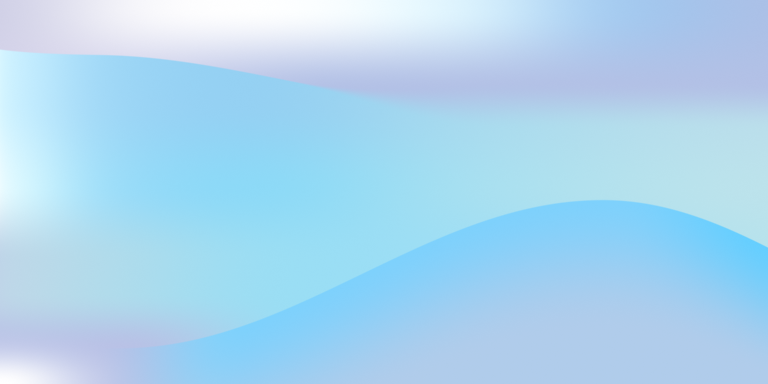
This background is drawn by a WebGL 2 fragment shader. Its source:

```glsl
#version 300 es
precision highp float;

uniform vec2 u_resolution;
out vec4 fragColor;

#define STOP_SHARPNESS 1.8
#define CREST_X 0.785
#define CREST_Y 0.479
#define SWELL 0.193
#define EDGE_SOFTNESS 0.06
#define GRAIN 0.004

const vec3 LAVENDER = vec3(0.70, 0.755, 0.90);
const vec3 PALE_LILAC = vec3(0.84, 0.83, 0.92);
const vec3 SKY = vec3(0.49, 0.82, 0.99);
const vec3 DEEP_SKY = vec3(0.39, 0.81, 1.0);
const vec3 MIST = vec3(0.69, 0.80, 0.92);

// Smooth blend of six evenly spaced colour stops
vec3 ramp(float t, vec3 stops[6]) {
    vec3 sum = vec3(0.0);
    float total = 0.0;
    for (int i = 0; i < 6; i++) {
        float d = t * 5.0 - float(i);
        float w = exp(-STOP_SHARPNESS * d * d);
        sum += w * stops[i];
        total += w;
    }
    return sum / total;
}

float hash(vec2 p) {
    vec3 q = fract(vec3(p.xyx) * 0.1031);
    q += dot(q, q.yzx + 33.33);
    return fract((q.x + q.y) * q.z);
}

// Heights of the two wave edges
float upperEdge(float x) {
    return 0.855 + 0.016 * exp(-x / 0.06) - 0.13 * smoothstep(0.13, 0.62, x);
}

float lowerEdge(float x) {
    float d = x - CREST_X;
    float phase = min(abs(d) * (d < 0.0 ? 5.0 : 5.6), 3.14159);
    return CREST_Y - SWELL * (1.0 - cos(phase));
}

// White glow and blue haze over lavender
vec3 skyColor(vec2 p) {
    vec3 top = ramp(p.x, vec3[6](
        vec3(0.79, 0.79, 0.89), vec3(1.0), vec3(1.0),
        vec3(0.88, 0.97, 1.0), vec3(0.61, 0.78, 0.94), vec3(0.68, 0.75, 0.90)));
    vec3 base = mix(PALE_LILAC, LAVENDER, smoothstep(0.05, 0.45, p.x));
    return mix(base, top, smoothstep(0.76, 0.98, p.y));
}

// Three horizontal ramps blended by height, denser at the left
vec3 bandColor(vec2 p) {
    float t = sqrt(p.x);
    vec3 high = ramp(t, vec3[6](
        vec3(0.86, 0.97, 1.0), vec3(0.77, 0.93, 1.0), vec3(0.60, 0.83, 0.96),
        vec3(0.57, 0.81, 0.95), vec3(0.67, 0.86, 0.93), vec3(0.74, 0.87, 0.92)));
    vec3 middle = ramp(t, vec3[6](
        vec3(0.95, 0.99, 1.0), vec3(0.84, 0.97, 1.0), vec3(0.58, 0.85, 0.97),
        vec3(0.53, 0.85, 0.97), vec3(0.67, 0.88, 0.94), vec3(0.75, 0.89, 0.92)));
    vec3 low = ramp(t, vec3[6](
        vec3(0.75, 0.83, 0.91), vec3(0.74, 0.85, 0.91), vec3(0.69, 0.86, 0.92),
        vec3(0.59, 0.87, 0.96), vec3(0.62, 0.87, 0.96), vec3(0.73, 0.89, 0.92)));
    vec3 color = mix(middle, high, smoothstep(0.50, 0.74, p.y));
    color = mix(low, color, smoothstep(0.32, 0.52, p.y));

    // Lavender shade and white glow at the lower left
    float shade = smoothstep(0.24, 0.09, p.y) * smoothstep(0.40, 0.15, p.x);
    color = mix(color, LAVENDER + vec3(0.02, 0.0, 0.0), shade);
    vec2 q = p / vec2(0.10, 0.075);
    return mix(color, vec3(1.0), exp(-dot(q, q)));
}

// Bright rim fading into mist with depth
vec3 waveColor(float x, float depth) {
    vec3 rim = mix(SKY, DEEP_SKY, smoothstep(0.80, 1.0, x));
    return mix(rim, MIST, smoothstep(-0.03, 0.34, depth));
}

void main() {
    vec2 p = gl_FragCoord.xy / u_resolution;
    float pixel = 1.0 / u_resolution.y;

    // Upper band, whose edge dissolves to the right
    float softness = pixel + EDGE_SOFTNESS * smoothstep(0.38, 0.65, p.x);
    float band = smoothstep(-softness, softness, upperEdge(p.x) - p.y);
    vec3 color = mix(skyColor(p), bandColor(p), band);

    // Lower wave, which emerges from the left
    float depth = lowerEdge(p.x) - p.y;
    float wave = smoothstep(-pixel, pixel, depth) * smoothstep(0.12, 0.33, p.x);
    color = mix(color, waveColor(p.x, depth), wave);

    // Fine dither against banding
    color += GRAIN * (hash(gl_FragCoord.xy) - 0.5);
    fragColor = vec4(clamp(color, 0.0, 1.0), 1.0);
}
```
